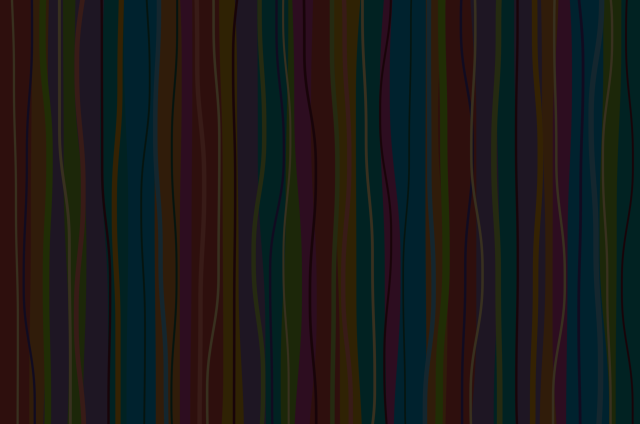
Write a Shadertoy shader that draws this pattern.

```glsl
// Dark wavy vertical stripes: flat colour bands of uneven width are painted
// left to right, then thin ribbons are laid over them. Every edge meanders
// with its own smooth one-dimensional noise. Lengths are in canvas heights.

const int BAND_COUNT = 30;
const int RIBBON_COUNT = 34;
const float BAND_SWAY = 0.030;      // sideways travel of band edges
const float RIBBON_SWAY = 0.034;    // sideways travel of ribbons
const float BAND_BENDS = 2.3;       // noise knots per canvas height
const float RIBBON_BENDS = 3.4;
const float RIBBON_JITTER = 0.5;    // share of the spacing
const float BAND_WIDTH_SUM = 766.0; // total of the relative widths below

// Band colour in rgb, relative width in a
const vec4 BANDS[8] = vec4[8](
    vec4(0.180, 0.060, 0.052, 34.0),  // 0 red
    vec4(0.190, 0.108, 0.040, 19.0),  // 1 brown
    vec4(0.116, 0.085, 0.136, 28.0),  // 2 plum
    vec4(0.005, 0.132, 0.132, 26.0),  // 3 teal
    vec4(0.000, 0.133, 0.182, 40.0),  // 4 blue
    vec4(0.175, 0.050, 0.125, 17.0),  // 5 magenta
    vec4(0.185, 0.132, 0.015, 24.0),  // 6 ochre
    vec4(0.108, 0.152, 0.035, 16.0)); // 7 olive

const int BAND_ORDER[BAND_COUNT] = int[BAND_COUNT](
    0, 1, 2, 7, 2, 3, 4, 1, 5, 0, 6, 2, 3, 7, 5,
    0, 6, 3, 5, 4, 1, 0, 2, 3, 2, 1, 5, 4, 7, 3);

// Ribbon colour in rgb, width in a
const vec4 RIBBONS[9] = vec4[9](
    vec4(0.220, 0.190, 0.120, 0.0058),  // 0 sand
    vec4(0.065, 0.045, 0.125, 0.0065),  // 1 indigo
    vec4(0.125, 0.175, 0.020, 0.0150),  // 2 leaf
    vec4(0.220, 0.105, 0.090, 0.0110),  // 3 rose
    vec4(0.095, 0.015, 0.035, 0.0056),  // 4 maroon
    vec4(0.205, 0.135, 0.010, 0.0110),  // 5 amber
    vec4(0.020, 0.080, 0.060, 0.0042),  // 6 pine
    vec4(0.080, 0.150, 0.180, 0.0115),  // 7 slate
    vec4(0.145, 0.165, 0.065, 0.0125)); // 8 moss

const int RIBBON_ORDER[RIBBON_COUNT] = int[RIBBON_COUNT](
    0, 1, 2, 0, 3, 4, 5, 6, 7, 6, 3, 0, 4, 8, 1, 0, 4,
    8, 3, 0, 4, 6, 7, 2, 1, 0, 8, 4, 5, 0, 1, 7, 0, 4);

float hash(float n) {
    return fract(sin(n * 12.9898 + 4.137) * 43758.55);
}

// Smooth value noise along one axis, from -0.5 to 0.5
float meander(float t, float seed) {
    float knot = floor(t);
    float f = t - knot;
    f = f * f * f * (f * (f * 6.0 - 15.0) + 10.0);
    float offset = seed * 37.0 + knot;
    return mix(hash(offset), hash(offset + 1.0), f) - 0.5;
}

void mainImage(out vec4 fragColor, in vec2 fragCoord) {
    vec2 p = fragCoord / iResolution.y;
    float canvasWidth = iResolution.x / iResolution.y;
    float soft = 0.75 / iResolution.y;

    // Bands: each one covers everything to the right of its left edge
    vec3 color = BANDS[BAND_ORDER[0]].rgb;
    float left = 0.0;
    for (int i = 1; i < BAND_COUNT; i++) {
        float seed = float(i);
        left += BANDS[BAND_ORDER[i - 1]].a / BAND_WIDTH_SUM * canvasWidth;
        float bend = meander(p.y * BAND_BENDS + hash(seed + 0.3), seed);
        float edge = left + BAND_SWAY * bend;
        float cover = smoothstep(-soft, soft, p.x - edge);
        color = mix(color, BANDS[BAND_ORDER[i]].rgb, cover);
    }

    // Ribbons: one per evenly spaced slot, shifted and gently bent
    float spacing = canvasWidth / float(RIBBON_COUNT);
    for (int i = 0; i < RIBBON_COUNT; i++) {
        float seed = float(i) + 100.0;
        vec4 ribbon = RIBBONS[RIBBON_ORDER[i]];
        float shift = RIBBON_JITTER * (hash(seed + 0.7) - 0.5);
        float bend = meander(p.y * RIBBON_BENDS + hash(seed + 0.3), seed);
        float center = (float(i) + 0.5 + shift) * spacing + RIBBON_SWAY * bend;
        float halfWidth = 0.5 * ribbon.a * mix(0.8, 1.2, hash(seed + 0.5));
        float d = abs(p.x - center) - halfWidth;
        color = mix(color, ribbon.rgb, 1.0 - smoothstep(-soft, soft, d));
    }

    fragColor = vec4(color, 1.0);
}
```
